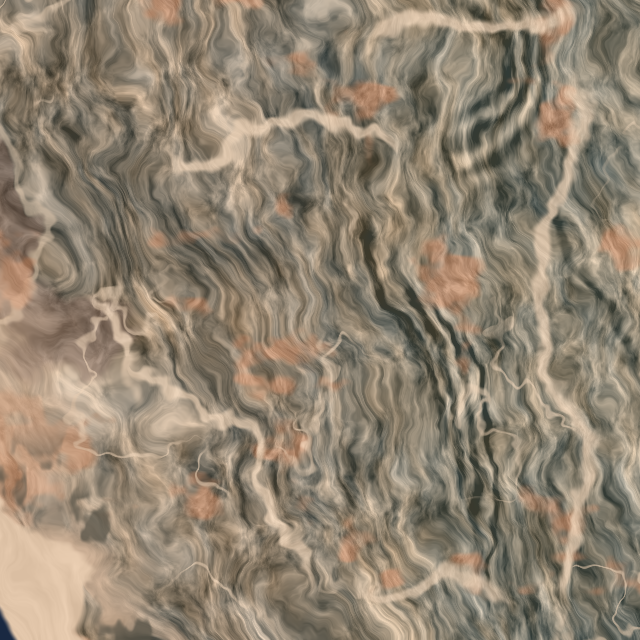
A Shadertoy shader for this texture:

```glsl
// Arid folded terrain seen from above: grey-brown rock with steep fine streaks,
// dark bent strata, pale dry channels, rusty patches and a sandy corner.
// Stretched noise gives the rock; warped curves give channels and strata.
#define ROCK_DARK vec3(0.29, 0.275, 0.23)
#define ROCK_PALE vec3(0.90, 0.80, 0.695)
#define SAND vec3(0.87, 0.76, 0.65)
#define RUST vec3(0.77, 0.56, 0.43)
#define MAUVE vec3(0.50, 0.42, 0.37)
#define SEA vec3(0.10, 0.16, 0.26)
#define BASE_TONE 0.45
#define STREAK_GAIN 1.15
#define LEAN 0.27
#define WARP 0.13

float hash(vec2 p) {
    vec3 q = fract(p.xyx * 0.1031);
    q += dot(q, q.yzx + 33.33);
    return fract((q.x + q.y) * q.z);
}

float noise(vec2 p) {
    vec2 i = floor(p), f = fract(p);
    f = f * f * (3.0 - 2.0 * f);
    return mix(mix(hash(i), hash(i + vec2(1, 0)), f.x),
               mix(hash(i + vec2(0, 1)), hash(i + vec2(1, 1)), f.x), f.y);
}

float fbm(vec2 p) {
    float sum = 0.0, amp = 0.5;
    for (int i = 0; i < 4; i++) {
        sum += amp * noise(p);
        p = p * 2.03 + 17.3;
        amp *= 0.55;
    }
    return sum / 1.01;
}

float ridge(float n) { return 1.0 - abs(2.0 * n - 1.0); }

float fall(float a, float b, float x) { return 1.0 - smoothstep(a, b, x); }

// Soft line of half width w around d = 0
float band(float d, float w) { return fall(w * 0.25, w, abs(d)); }

// Soft window between a and b
float window(float x, float a, float b) {
    return smoothstep(a - 0.025, a + 0.025, x) * fall(b - 0.025, b + 0.025, x);
}

// Height of the long stepped channel
float channelPath(float x) {
    return 0.56 - 0.16 * smoothstep(0.11, 0.24, x) - 0.04 * smoothstep(0.24, 0.38, x)
         - 0.30 * smoothstep(0.37, 0.52, x);
}

// Pale dry channels
float channels(vec2 p, float patchy) {
    float slope = (channelPath(p.x + 0.005) - channelPath(p.x - 0.005)) * 100.0;
    float d = (p.y - channelPath(p.x)) / sqrt(1.0 + slope * slope);
    float c = band(d, 0.011) * window(p.x, 0.13, 0.49);
    c = max(c, fall(0.008, 0.028, length(p - vec2(0.215, 0.415))));
    d = p.y - 0.77 - 0.04 * sin((p.x - 0.33) * 13.0);
    c = max(c, band(d, 0.018) * window(p.x, 0.27, 0.62));
    d = p.y - 0.972 - 0.012 * sin(p.x * 22.0);
    c = max(c, band(d, 0.024) * window(p.x, 0.57, 0.87));
    d = p.y - 0.10 - 0.018 * sin(p.x * 28.0);
    c = max(c, band(d, 0.024) * window(p.x, 0.57, 0.80) * 0.9);
    d = p.x - 0.89 - 0.035 * sin(p.y * 9.0);
    c = max(c, band(d, 0.02) * smoothstep(0.42, 0.58, patchy));
    // Thin branching network
    float net = abs(fbm(p * 4.5 + 8.0) - 0.5);
    return max(c, fall(0.003, 0.016, net) * smoothstep(0.46, 0.64, patchy) * 0.75);
}

// Dark bent strata: x leaves a signed stripe pattern, pale between the dark
float strata(vec2 p) {
    float s = p.x - 0.575 - 0.115 * fall(0.30, 0.66, p.y);
    float m = 0.0;
    for (int i = 0; i < 4; i++) {
        float k = float(i);
        float reach = window(p.y, 0.30 - 0.07 * k, 0.68 - 0.07 * k);
        float offset = k * (0.024 + 0.012 * p.y);
        m += reach * (band(s - offset, 0.013 - 0.002 * k) - 0.45 * band(s - offset - 0.016, 0.009));
    }
    // Curved folds
    vec2 q = p - vec2(0.70, 0.90);
    float r = length(q * vec2(1.0, 0.85));
    m += 0.8 * sin(r * 165.0) * window(r, 0.07, 0.18) * smoothstep(-0.02, 0.06, q.x);
    float edge = p.x - 0.885 - 0.11 * fall(0.40, 0.68, p.y);
    return m + 0.8 * band(edge, 0.011) * window(p.y, 0.40, 0.85);
}

void mainImage(out vec4 fragColor, in vec2 fragCoord) {
    vec2 p = fragCoord / iResolution.y;
    vec2 bend = vec2(fbm(p * 9.0), fbm(p * 9.0 + 31.0)) - 0.5;
    vec2 sway = vec2(fbm(p * 3.0 + 5.0), fbm(p * 3.0 + 70.0)) - 0.5;
    vec2 w = p + WARP * bend;
    float broad = fbm(p * 5.0 + 50.0);
    float patchy = fbm(p * 6.0 + 90.0);
    float shore = p.x + 0.57 * p.y + 0.25 * bend.x;

    // Streaked rock, leaning further near the shore
    float lean = LEAN * p.y + 0.22 * p.y * fall(0.15, 0.55, shore);
    vec2 flow = vec2(p.x + lean, p.y) + 0.25 * sway + 0.07 * bend;
    float streak = fbm(flow * vec2(50.0, 13.0));
    float grain = fbm(flow * vec2(110.0, 45.0) + 9.0);
    float paleWisp = pow(ridge(noise(flow * vec2(42.0, 11.0) + 3.0)), 9.0);
    float darkWisp = pow(ridge(noise(flow * vec2(34.0, 8.0) + 60.0)), 9.0);
    float tone = BASE_TONE + STREAK_GAIN * (streak - 0.5) + 0.75 * (grain - 0.5)
               + 0.6 * (broad - 0.5) + 0.17 * paleWisp * smoothstep(0.35, 0.6, patchy)
               - 0.15 * darkWisp * smoothstep(0.35, 0.6, broad);
    tone -= 0.08 * smoothstep(0.60, 0.85, p.x) * window(p.y, 0.5, 0.8);
    tone -= 0.42 * strata(p + 0.07 * bend);
    vec3 col = mix(ROCK_DARK, ROCK_PALE, clamp(tone, -0.1, 1.05));

    // Cool and warm tints
    float tint = fbm(p * 8.0 + 120.0) - 0.5 + 0.6 * (noise(flow * vec2(60.0, 20.0)) - 0.5);
    col += tint * vec3(0.06, -0.01, -0.07);
    col += vec3(-0.02, 0.005, 0.01) * smoothstep(0.35, 0.8, p.x);

    // Mauve hill with a pale rim, and rusty patches
    float hill = length((w - vec2(-0.05, 0.63)) * vec2(1.0, 0.75));
    float slope = fall(0.07, 0.10, length((w - vec2(0.10, 0.48)) * vec2(0.9, 1.1)));
    float mauve = max(fall(0.105, 0.115, hill), slope);
    col = mix(col, MAUVE + 0.35 * (grain - 0.5), 0.75 * mauve);
    col = mix(col, ROCK_PALE, 0.5 * band(hill - 0.117, 0.010));
    float rust = smoothstep(0.65, 0.75, fbm(p * vec2(7.0, 9.0) + 40.0));
    col = mix(col, RUST + 0.4 * (grain - 0.5), 0.75 * rust);

    // Channels, then sandy ground with dark hollows and open water
    col = mix(col, ROCK_PALE + 0.2 * (grain - 0.5), 0.8 * channels(w, patchy));
    float wash = fall(0.18, 0.40, shore) * smoothstep(0.42, 0.62, fbm(flow * vec2(17.0, 5.0)));
    col = mix(col, SAND - vec3(0.04, 0.06, 0.06), 0.7 * wash);
    float hollow = smoothstep(0.60, 0.68, fbm(p * vec2(13.0, 9.0) + 22.0));
    col = mix(col, ROCK_DARK + 0.05, 0.75 * hollow * window(shore, 0.20, 0.32) * fall(0.25, 0.35, p.y));
    col = mix(col, SAND + 0.15 * (streak - 0.5), fall(0.165, 0.19, shore));
    col = mix(col, SEA, fall(0.020, 0.032, p.x + 0.6 * p.y + 0.03 * bend.y));
    fragColor = vec4(clamp(col, 0.0, 1.0), 1.0);
}
```
